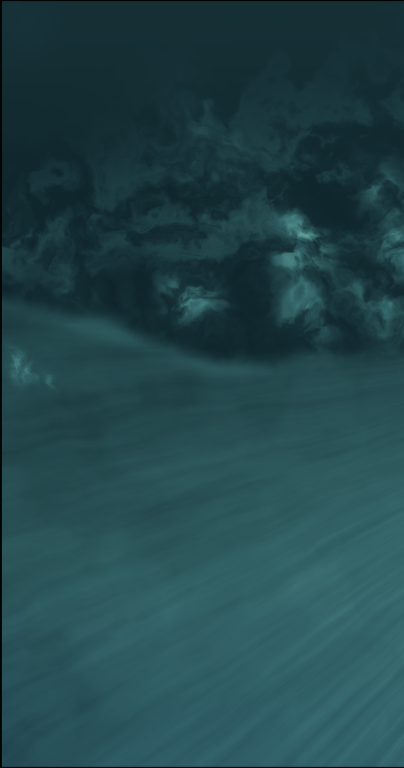
Reproduce this texture procedurally as a WebGL 2 fragment shader.

```glsl
#version 300 es
precision highp float;
// Teal satellite view: dark sea above, a storm of lit cumulus, a streaked cloud deck below.
uniform vec2 u_resolution;
out vec4 outColor;

// Palette, from shadow to sunlit cloud top
const vec3 BORDER = vec3(0.01, 0.02, 0.02);
const vec3 SHADOW = vec3(0.055, 0.14, 0.165);
const vec3 DECK = vec3(0.23, 0.44, 0.45);
const vec3 SUNLIT = vec3(0.46, 0.72, 0.65);

// Layout, in units of the canvas height
const float DECK_EDGE = 0.531;
const float DECK_RISE = 0.08;
const float FAN_APEX = 0.57;
const float FAN_PINCH = 1.1;
const float STREAK_GAIN = 0.20;
const float HAZE_GAIN = 0.62;
const vec2 CLOUD_AXIS = vec2(0.62, -0.785);

// Cumulus clusters: centre, radius, brightness
const int CLUSTERS = 11;
const vec4 CUMULUS[CLUSTERS] = vec4[](
  vec4(0.248, 0.613, 0.036, 1.15), vec4(0.397, 0.694, 0.037, 0.95),
  vec4(0.390, 0.592, 0.037, 1.00), vec4(0.368, 0.657, 0.030, 0.75),
  vec4(0.514, 0.675, 0.034, 0.85), vec4(0.495, 0.753, 0.042, 0.60),
  vec4(0.488, 0.603, 0.048, 0.60), vec4(0.267, 0.844, 0.045, 0.28),
  vec4(0.091, 0.629, 0.028, 0.45), vec4(0.020, 0.523, 0.020, 1.00),
  vec4(0.063, 0.508, 0.016, 0.65));

float hash(vec2 p) {
  vec3 q = fract(vec3(p.xyx) * 0.1031);
  q += dot(q, q.yzx + 33.33);
  return fract((q.x + q.y) * q.z);
}

float noise(vec2 p) {
  vec2 i = floor(p), f = fract(p);
  f = f * f * (3.0 - 2.0 * f);
  return mix(mix(hash(i), hash(i + vec2(1, 0)), f.x),
             mix(hash(i + vec2(0, 1)), hash(i + vec2(1, 1)), f.x), f.y);
}

float fbm(vec2 p) {
  float sum = 0.0, amp = 0.5;
  for (int i = 0; i < 5; i++) {
    sum += amp * noise(p);
    p = mat2(1.6, 1.2, -1.2, 1.6) * p + 17.3;
    amp *= 0.5;
  }
  return sum;
}

float bell(float x) { return exp(-x * x); }

// Dark sea with a faint veil at the top and torn haze around the storm
float seaTone(vec2 p, vec2 warp) {
  float tone = mix(0.03, 0.15, smoothstep(0.74, 0.98, p.y));
  float storm = 0.685 + 0.07 * p.x;
  float reach = bell((p.y - storm) / mix(0.09, 0.135, smoothstep(0.05, 0.3, p.x)));
  float haze = smoothstep(0.36, 0.76, fbm(p * vec2(13, 17) + warp * 2.5));
  tone += HAZE_GAIN * reach * haze * mix(0.65, 1.0, smoothstep(0.1, 0.5, p.x));
  tone += 0.12 * bell((p.x - 0.035) / 0.03) * bell((p.y - 0.97) / 0.04) * fbm(p * 30.0);
  // Clear shadows beside the brightest towers
  tone *= 1.0 - 0.75 * bell(length((p - vec2(0.17, 0.635)) / vec2(0.055, 0.04)));
  tone *= 1.0 - 0.65 * bell(length((p - vec2(0.31, 0.61)) / vec2(0.028, 0.05)));
  return tone;
}

// Sunlit towers, stretched along the wind and brightest at the leading end
float cumulusTone(vec2 p, vec2 warp) {
  float billow = fbm(p * 42.0 + warp * 2.0);
  float puffs = smoothstep(0.32, 0.72, billow) * (0.65 + 0.7 * noise(p * 115.0 + warp * 3.0));
  float tone = 0.0;
  for (int i = 0; i < CLUSTERS; i++) {
    vec4 c = CUMULUS[i];
    vec2 d = (p - c.xy + 0.022 * warp) / c.z;
    float along = dot(d, CLOUD_AXIS);
    float across = dot(d, vec2(-CLOUD_AXIS.y, CLOUD_AXIS.x));
    float body = exp(-0.8 * along * along - 2.0 * across * across);
    tone += c.w * body * (0.15 + puffs * (1.0 + 0.45 * clamp(along, -1.0, 1.0)));
  }
  return tone;
}

// Smooth deck with streaks that fan out towards the lower left
float deckTone(vec2 p, float edge, vec2 warp) {
  float fan = (FAN_APEX - p.y) / (1.05 - FAN_PINCH * p.x) + 0.012 * warp.y;
  float streaks = 0.6 * fbm(vec2(p.x * 5.0, fan * 32.0)) + 0.4 * fbm(vec2(p.x * 9.0 + 7.0, fan * 75.0));
  float tone = mix(0.74, 0.44, smoothstep(0.22, 0.54, p.y));
  tone += 0.13 * (p.x - 0.26) / 0.26 * smoothstep(0.62, 0.3, p.y);
  tone -= 0.12 * bell(length((p - vec2(0.03, 0.05)) / vec2(0.16, 0.06)));
  tone += STREAK_GAIN * (streaks - 0.48) * 2.0 + 0.22 * (fbm(p * 9.0 + warp) - 0.48);
  float ribbon = bell((p.y - edge + 0.016) / 0.017) * smoothstep(0.0, 0.1, p.x) * smoothstep(0.48, 0.24, p.x);
  return tone + 0.17 * ribbon;
}

void main() {
  vec2 p = gl_FragCoord.xy / u_resolution.y;
  float width = u_resolution.x / u_resolution.y;
  vec2 warp = vec2(fbm(p * 14.0), fbm(p * 14.0 + 41.0)) * 2.0 - 1.0;

  // Blend sea and deck along the curved front, then light the towers
  float edge = DECK_EDGE + DECK_RISE * smoothstep(0.36, 0.0, p.x) + 0.04 * max(p.x - 0.4, 0.0);
  float cover = smoothstep(0.016, -0.016, p.y - edge + 0.022 * warp.x);
  float tone = mix(seaTone(p, warp), deckTone(p, edge, warp), cover);
  tone += cumulusTone(p, warp);

  // Tone to colour, with a slight blue cast at the foot
  vec3 color = mix(SHADOW, DECK, clamp(tone, 0.0, 1.0));
  color = mix(color, SUNLIT, smoothstep(0.85, 1.9, tone));
  color += vec3(-0.005, -0.005, 0.015) * smoothstep(0.3, 0.0, p.y);

  // Thin dark frame on the left, top and bottom
  float inset = min(p.x - 0.0025, min(p.y - 0.0015, 0.9985 - p.y));
  float inside = smoothstep(-0.0008, 0.0008, inset) * smoothstep(0.0, 0.001, width - p.x + 0.001);
  outColor = vec4(mix(BORDER, color, inside), 1.0);
}
```
